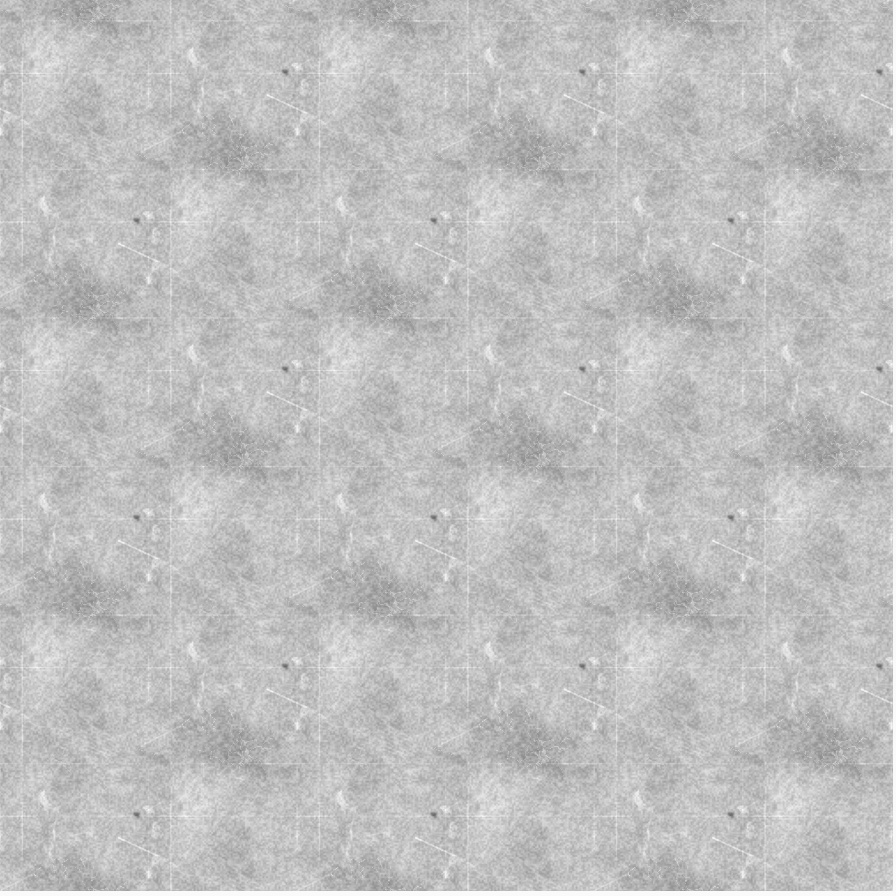
This texture is drawn by a Shadertoy shader. Its source:

```glsl
const float PERIOD = 0.3316;  // three repeats across and down, half-drop
const float BASE = 0.757;
const float PAPER = 0.98;

float hash(vec2 p, float seed) {
    vec3 q = fract(vec3(p.xyx) * 0.1031 + seed * 0.0717);
    q += dot(q, q.yzx + 33.33);
    return fract((q.x + q.y) * q.z);
}

// Folds grid cells so (1, 0) and (0.5, 0.5) are both periods; n is even
vec2 foldCell(vec2 cell, float n) {
    float halfN = 0.5 * n;
    cell -= floor(cell.y / halfN) * halfN;
    return vec2(mod(cell.x, n), cell.y);
}

// Offset to the nearest copy on the half-drop lattice
vec2 nearest(vec2 d) {
    vec2 ab = vec2(d.x + d.y, d.x - d.y);
    ab -= floor(ab + 0.5);
    return 0.5 * vec2(ab.x + ab.y, ab.x - ab.y);
}

float noise(vec2 p, float n, float seed) {
    vec2 i = floor(p * n), f = fract(p * n);
    f = f * f * (3.0 - 2.0 * f);
    float a = hash(foldCell(i, n), seed);
    float b = hash(foldCell(i + vec2(1, 0), n), seed);
    float c = hash(foldCell(i + vec2(0, 1), n), seed);
    float d = hash(foldCell(i + vec2(1, 1), n), seed);
    return mix(mix(a, b, f.x), mix(c, d, f.x), f.y);
}

float fbm(vec2 p, float n, float seed) {
    float sum = 0.0, amp = 0.5;
    for (int k = 0; k < 5; k++) {
        sum += amp * noise(p, n, seed + float(k));
        n *= 2.0;
        amp *= 0.5;
    }
    return sum / 0.97;
}

float blob(vec2 p, vec2 center, vec2 radius, float angle) {
    vec2 d = nearest(p - center);
    float c = cos(angle), s = sin(angle);
    d = vec2(c * d.x + s * d.y, c * d.y - s * d.x);
    return 1.0 - smoothstep(0.15, 1.0, length(d / radius));
}

float scratch(vec2 p, vec2 a, vec2 b, float width, float soft) {
    vec2 d = nearest(p - 0.5 * (a + b)), h = 0.5 * (b - a);
    float t = clamp(dot(d, h) / dot(h, h), -1.0, 1.0);
    return 1.0 - smoothstep(width, width + soft, length(d - h * t));
}

float ring(vec2 p, vec2 center, float radius, float soft) {
    return 1.0 - smoothstep(0.001, 0.001 + soft, abs(length(nearest(p - center)) - radius));
}

// Straight line repeated every half period
float rule(float x, float at, float soft) {
    float d = abs(fract((x - at) * 2.0 + 0.5) - 0.5) * 0.5;
    return 1.0 - smoothstep(0.0005, 0.0005 + soft, d);
}

float cracks(vec2 p, float n, float soft) {
    vec2 i = floor(p * n), f = fract(p * n);
    float d1 = 8.0, d2 = 8.0;
    for (int y = -1; y <= 1; y++) for (int x = -1; x <= 1; x++) {
        vec2 o = vec2(x, y), cell = foldCell(i + o, n);
        float d = length(o + vec2(hash(cell, 41.0), hash(cell, 42.0)) - f);
        d2 = min(d2, max(d, d1));
        d1 = min(d1, d);
    }
    return 1.0 - smoothstep(0.02, 0.02 + soft * n, d2 - d1);
}

void mainImage(out vec4 fragColor, in vec2 fragCoord) {
    vec2 uv = fragCoord / iResolution.xy;
    vec2 p = vec2(uv.x, 1.0 - uv.y) / PERIOD;
    float px = max(1.0 / (iResolution.y * PERIOD), 0.004);
    float wear = fbm(p, 8.0, 3.0), rough = fbm(p, 32.0, 9.0);
    vec2 warped = p + 0.22 * (vec2(wear, fbm(p, 8.0, 17.0)) - 0.5) + 0.06 * (rough - 0.5);

    // Cloudy plaster with pale and dark stains
    float pale = blob(warped, vec2(0.155, 0.24), vec2(0.14, 0.19), 0.35);
    float dark = blob(warped, vec2(0.79, 0.50), vec2(0.27, 0.15), -0.1);
    dark = max(dark, 0.8 * blob(warped, vec2(0.68, 0.43), vec2(0.20, 0.04), -0.35));
    dark = max(dark, 0.9 * blob(warped, vec2(0.52, 0.515), vec2(0.06, 0.07), 0.4));
    float dim = blob(warped, vec2(0.29, 0.35), vec2(0.16, 0.12), 0.0)
              + 0.6 * blob(warped, vec2(0.16, 0.51), vec2(0.10, 0.07), 0.0);
    float shade = BASE + 0.15 * (wear - 0.5) + 0.10 * (rough - 0.5);
    shade += 0.085 * pale - 0.055 * dim - dark * (0.09 + 0.14 * (rough - 0.3));

    // Fine grain
    shade += 0.13 * (noise(p, 168.0, 21.0) - 0.5) + 0.06 * (noise(p, 84.0, 22.0) - 0.5);

    // Broken straight rules and hairline scratches
    float patchy = smoothstep(0.38, 0.65, fbm(p, 12.0, 31.0));
    float light = 0.5 * rule(p.x, 0.075, px) + 0.55 * rule(p.y, 0.247, px);
    light += 0.35 * rule(p.x, 0.0, px) + 0.35 * rule(p.y + 0.01 * p.x * 0.0, 0.07, px);
    light *= 0.2 + patchy;
    for (int k = 0; k < 26; k++) {
        vec2 id = vec2(k, 5);
        vec2 c = vec2(hash(id, 1.0), hash(id, 2.0));
        float angle = 3.14 * hash(id, 3.0), size = 0.02 + 0.10 * hash(id, 4.0);
        vec2 h = size * vec2(cos(angle), sin(angle));
        light += 0.3 * patchy * scratch(p, c - h, c + h, 0.0005, px);
        float spot = blob(p, c.yx, vec2(0.008 + 0.012 * hash(id, 6.0)), 0.0);
        shade += spot * (hash(id, 7.0) < 0.6 ? -0.05 : 0.06);
    }
    for (int k = 0; k < 7; k++) {
        vec2 o = vec2(0.012, -0.014) * float(k - 3);
        light += 0.22 * patchy * scratch(p, vec2(0.11, 0.40) + o, vec2(0.40, 0.53) + 0.6 * o, 0.001, px);
    }

    // Chalky streaks, bright nicks, rings and a chip
    float chalk = scratch(warped, vec2(0.653, 0.45), vec2(0.65, 0.63), 0.002, 0.018)
                + scratch(warped, vec2(0.996, 0.27), vec2(0.99, 0.47), 0.002, 0.016)
                + scratch(warped, vec2(0.678, 0.22), vec2(0.67, 0.37), 0.002, 0.016);
    light += chalk * smoothstep(0.3, 0.65, rough) * 0.75;
    light += 0.9 * scratch(p, vec2(0.40, 0.82), vec2(0.53, 0.88), 0.001, px);
    light += 0.5 * scratch(p, vec2(0.476, 0.51), vec2(0.606, 0.445), 0.001, px);
    light += (0.4 * ring(warped, vec2(0.174, 0.52), 0.025, px) + 0.5 * ring(warped, vec2(0.83, 0.50), 0.035, px)) * patchy;
    light += 0.75 * cracks(warped, 20.0, px) * smoothstep(0.15, 0.7, dark) * smoothstep(0.35, 0.6, rough);
    shade += 0.14 * min(light, 1.4);
    shade -= 0.25 * blob(p, vec2(0.46, 0.742), vec2(0.018, 0.014), 0.5);

    // Thin paper margin at the right and bottom
    vec2 inside = smoothstep(vec2(0.0), 1.0 / iResolution.xy, vec2(0.997 - uv.x, uv.y - 0.005));
    shade = mix(PAPER, clamp(shade, 0.0, 1.0), inside.x * inside.y);
    fragColor = vec4(vec3(shade), 1.0);
}
```
